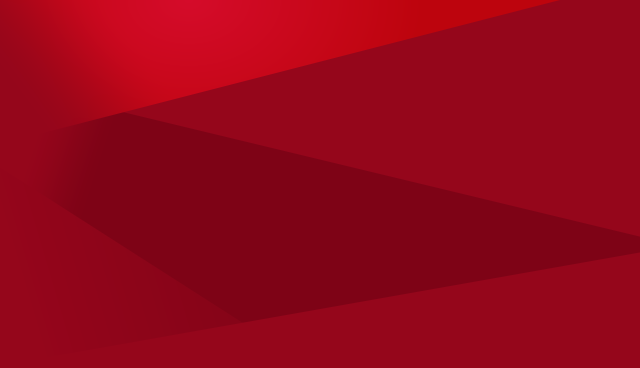
Write a Shadertoy shader that draws this background.

```glsl
// Folded crimson planes with a soft red glow behind the upper-left edge.

// Colours
const vec3 CRIMSON = vec3(0.584, 0.022, 0.106);
const vec3 SHADOW = vec3(0.494, 0.012, 0.086);
const vec3 GLOW_CORE = vec3(0.835, 0.045, 0.165);
const vec3 GLOW_RIM = vec3(0.740, 0.015, 0.050);

// Corners of the folds, as fractions of the canvas
const vec2 APEX = vec2(0.193, 0.695);
const vec2 TOP_END = vec2(0.875, 1.0);
const vec2 RIGHT_UPPER = vec2(1.0, 0.357);
const vec2 RIGHT_LOWER = vec2(1.0, 0.314);
const vec2 LOWER_CORNER = vec2(0.379, 0.123);
const vec2 LEFT_END = vec2(0.0, 0.545);

// Glow shape and fades: each fade holds tilt, start and end
const vec2 GLOW_CENTRE = vec2(0.295, 1.0);
const vec2 GLOW_RADII = vec2(0.37, 0.46);
const vec3 GLOW_FADE = vec3(-0.43, -0.091, 0.169);
const vec3 SHADOW_FADE = vec3(0.19, 0.12, 0.25);
const vec3 LOWER_FADE = vec3(-0.17, -0.10, 0.235);
const float LOWER_DEPTH = 0.68;

// Smooth coverage of the half plane above the line from a to b
float above(vec2 uv, vec2 a, vec2 b) {
    vec2 along = (b - a) * iResolution.xy;
    vec2 offset = (uv - a) * iResolution.xy;
    float pixels = dot(offset, normalize(vec2(-along.y, along.x)));
    return clamp(pixels + 0.5, 0.0, 1.0);
}

// Position within a tilted linear fade, from 0 to 1
float fadePosition(vec2 uv, vec3 fade) {
    float position = uv.x + fade.x * (1.0 - uv.y);
    return clamp((position - fade.y) / (fade.z - fade.y), 0.0, 1.0);
}

void mainImage(out vec4 fragColor, in vec2 fragCoord) {
    vec2 uv = fragCoord / iResolution.xy;

    // Masks made by the fold lines
    float topMask = above(uv, APEX, TOP_END);
    float underUpperFold = 1.0 - above(uv, APEX, RIGHT_UPPER);
    float overLowerFold = above(uv, LOWER_CORNER, RIGHT_LOWER);
    float overLeftFold = above(uv, LEFT_END, LOWER_CORNER);

    // Central shadow, and the paler plane below its left edge
    float centre = smoothstep(0.0, 1.0, fadePosition(uv, SHADOW_FADE));
    float lower = LOWER_DEPTH * fadePosition(uv, LOWER_FADE);
    float shade = mix(lower, centre, overLeftFold);
    vec3 color = mix(CRIMSON, SHADOW, shade * underUpperFold * overLowerFold);

    // Bright plane that sinks into crimson at the left
    float glowDistance = length((uv - GLOW_CENTRE) / GLOW_RADII);
    vec3 glow = mix(GLOW_CORE, GLOW_RIM, clamp(glowDistance, 0.0, 1.0));
    float glowFade = smoothstep(0.0, 1.0, fadePosition(uv, GLOW_FADE));
    color = mix(color, mix(CRIMSON, glow, glowFade), topMask);

    fragColor = vec4(color, 1.0);
}
```
